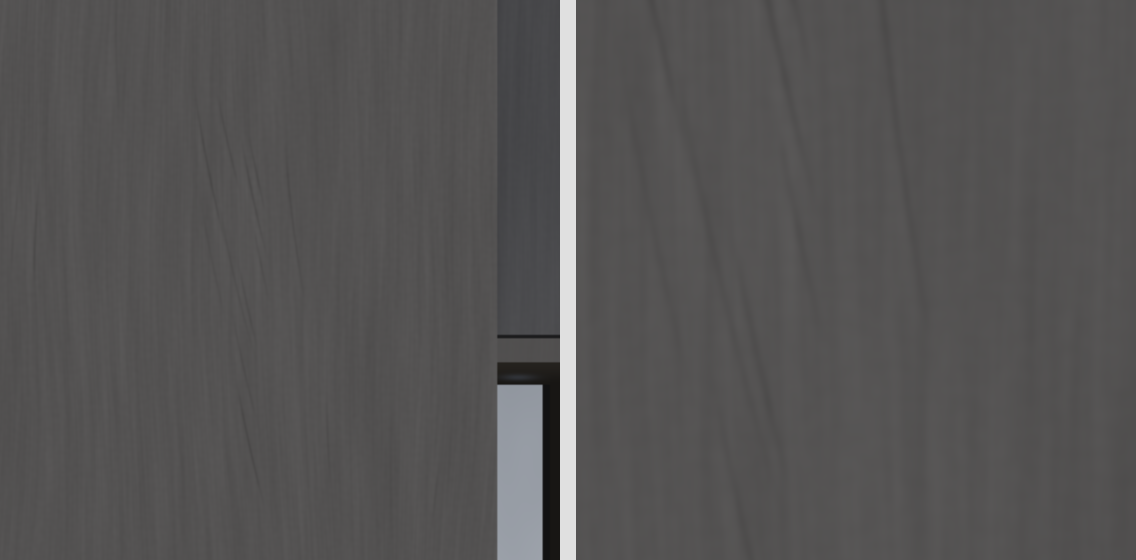
Left, the full canvas; right, a detail of the centre.
Write a WebGL 2 fragment shader that draws this texture.

```glsl
#version 300 es
precision highp float;

uniform vec2 u_resolution;
out vec4 fragColor;

#define PANEL_COLOR vec3(0.328, 0.322, 0.321)
#define DOOR_COLOR vec3(0.277, 0.278, 0.288)
#define GLASS_COLOR vec3(0.590, 0.612, 0.645)
#define FRAME_COLOR vec3(0.125, 0.115, 0.103)
#define GAP_COLOR vec3(0.065, 0.065, 0.070)
#define PANEL_EDGE 0.888
#define DOOR_BOTTOM 0.399
#define GLASS_TOP 0.313
#define GRAIN_CONTRAST 0.030
#define VEIN_CONTRAST 0.030
#define VEIN_COUNT 16
#define SOFTNESS 0.0022

float hash(vec2 cell) {
    uvec2 q = uvec2(ivec2(cell) + 4096) * uvec2(1597u, 3812u);
    uint n = (q.x ^ (q.y * 2531u)) * 277803u;
    n = (n ^ (n >> 15u)) * 73244475u;
    n ^= n >> 16u;
    return float(n & 65535u) / 65535.0;
}

vec2 gradientAt(vec2 cell) {
    float angle = 6.28319 * hash(cell);
    return vec2(cos(angle), sin(angle));
}

float gradientNoise(vec2 p) {
    vec2 i = floor(p), f = p - i;
    vec2 w = f * f * f * (f * (f * 6.0 - 15.0) + 10.0);
    vec2 e = vec2(0.0, 1.0);
    float low = mix(dot(gradientAt(i), f),
                    dot(gradientAt(i + e.yx), f - e.yx), w.x);
    float high = mix(dot(gradientAt(i + e.xy), f - e.xy),
                     dot(gradientAt(i + e.yy), f - e.yy), w.x);
    return mix(low, high, w.y);
}

float above(float edge, float v) {
    return smoothstep(edge - SOFTNESS, edge + SOFTNESS, v);
}

// Sideways drift of the fibres per unit of height
float fibreLean(float x) {
    float heart = (x - 0.42) / 0.13;
    return 0.13 * smoothstep(0.66, 0.80, x) - 0.23 * exp(-heart * heart)
         + 0.10 * (1.0 - smoothstep(0.0, 0.12, x));
}

// Vertical fibres, from broad bands to hairlines, with a fine mottle
float grain(vec2 p) {
    float bend = 0.035 * gradientNoise(p * vec2(3.5, 1.3) + 7.0);
    float u = p.x + bend - 0.25 * fibreLean(p.x) * (p.y - 0.5);
    float fibres = 0.40 * gradientNoise(vec2(u * 11.0, p.y * 1.1))
                 + 0.50 * gradientNoise(vec2(u * 38.0, p.y * 2.2 + 11.0))
                 + 0.50 * gradientNoise(vec2(u * 85.0, p.y * 4.0 + 23.0))
                 + 0.35 * gradientNoise(vec2(u * 170.0, p.y * 9.0 + 31.0));
    float mottle = gradientNoise(p * vec2(115.0, 75.0))
                 + 0.7 * gradientNoise(p * vec2(60.0, 130.0) + 50.0);
    return fibres + 0.20 * mottle;
}

// Sparse slanting veins: a dark crease with a pale flank
float veins(vec2 p) {
    float sum = 0.0;
    for (int i = 0; i < VEIN_COUNT; i++) {
        float k = float(i);
        float pick = hash(vec2(k, 1.0));
        float x = i % 2 == 0 ? mix(0.36, 0.49, pick) : mix(0.02, 0.87, pick);
        float y = i % 2 == 0 ? mix(0.40, 0.75, hash(vec2(k, 2.0))) : hash(vec2(k, 2.0));
        float halfLength = mix(0.08, 0.20, hash(vec2(k, 3.0)));
        float h = p.y - y;
        float d = p.x - x - fibreLean(x) * h - 0.20 * h * h;
        float fade = 1.0 - smoothstep(0.2, 1.0, abs(h) / halfLength);
        float crease = exp(-pow(d / 0.0028, 2.0));
        float flank = exp(-pow((d + 0.008) / 0.006, 2.0));
        sum += fade * mix(0.4, 1.0, hash(vec2(k, 4.0))) * (0.35 * flank - crease);
    }
    return clamp(sum, -1.0, 0.5);
}

// Recess at the side: door, gap, rail, shadowed frame and lit pane
vec3 sideUnit(vec2 p, float fibres) {
    vec3 door = DOOR_COLOR + 0.020 * (1.0 - smoothstep(0.40, 0.75, p.y));
    door -= 0.018 * (1.0 - smoothstep(0.0, 0.025, p.x - PANEL_EDGE));
    door += 0.7 * GRAIN_CONTRAST * fibres;

    vec3 rail = PANEL_COLOR - 0.012 + 0.4 * GRAIN_CONTRAST * fibres;
    vec3 frame = FRAME_COLOR * mix(0.75, 1.15, smoothstep(GLASS_TOP, 0.352, p.y));
    vec2 glint = (p - vec2(0.925, 0.326)) / vec2(0.032, 0.006);
    frame += vec3(0.08, 0.10, 0.13) * exp(-dot(glint, glint));

    vec3 glass = GLASS_COLOR + 0.035 * (0.5 - p.y / GLASS_TOP);
    glass += 0.012 * gradientNoise(p * vec2(18.0, 7.0));

    vec3 color = mix(frame, rail, above(0.353, p.y));
    color = mix(color, GAP_COLOR + 0.04, above(DOOR_BOTTOM - 0.003, p.y));
    color = mix(color, door, above(DOOR_BOTTOM + 0.003, p.y));
    float below = 1.0 - above(GLASS_TOP, p.y);
    color = mix(color, GAP_COLOR, below * (1.0 - above(0.982, p.x)));
    return mix(color, glass, below * (1.0 - above(0.969, p.x)));
}

void main() {
    vec2 p = gl_FragCoord.xy / u_resolution;
    float fibres = grain(p);
    vec3 panel = PANEL_COLOR + GRAIN_CONTRAST * fibres + VEIN_CONTRAST * veins(p);
    panel += 0.008 * smoothstep(PANEL_EDGE - 0.012, PANEL_EDGE, p.x);
    vec3 color = mix(panel, sideUnit(p, fibres), above(PANEL_EDGE, p.x));
    fragColor = vec4(color, 1.0);
}
```
